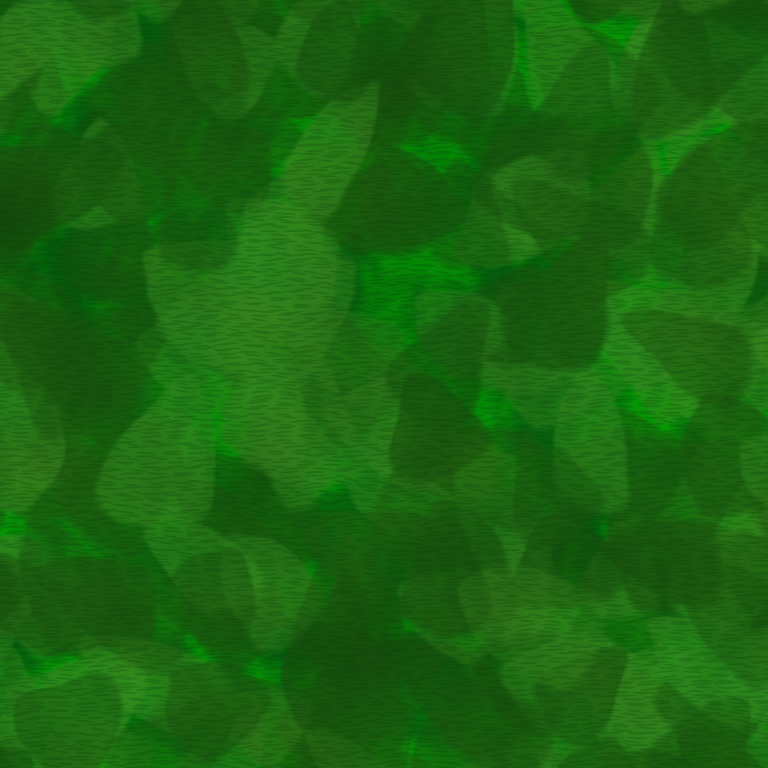
Give the GLSL for this texture, as a Shadertoy shader.

```glsl
#define BLOB_LAYERS 5
#define BLOB_GRID 6.0
#define BLOB_ALPHA 0.60
#define BLOB_EDGE 0.004
#define DASH_CELL vec2(0.034, 0.0095)
#define DASH_WIDTH 0.0013
#define DASH_ALPHA 0.24
#define BRIGHT_GREEN vec3(0.02, 0.55, 0.02)
#define DEEP_GREEN vec3(0.02, 0.37, 0.045)
#define LIGHT_LEAF vec3(0.18, 0.495, 0.105)
#define DARK_LEAF vec3(0.095, 0.33, 0.05)

vec2 hash2(vec2 p) {
    vec3 q = fract(p.xyx * vec3(0.1031, 0.1030, 0.0973));
    q += dot(q, q.yzx + 33.33);
    return fract((q.xx + q.yz) * q.zy);
}

// Soft, slowly varying value in about -1..1
float softWaves(vec2 p) {
    float sum = 0.0;
    float weight = 0.5;
    for (int i = 0; i < 4; i++) {
        sum += weight * sin(p.x + 1.7 * sin(p.y * 0.8 + float(i))) * cos(p.y * 1.1 + sin(p.x * 0.7));
        p = mat2(1.3, 1.1, -1.1, 1.3) * p + 2.3;
        weight *= 0.62;
    }
    return sum;
}

// Signed distance to a tilted egg with a slightly uneven outline
float eggDistance(vec2 p, vec2 radii, float angle, float phase) {
    float c = cos(angle), s = sin(angle);
    p = mat2(c, s, -s, c) * p;
    p.x *= 1.0 + 0.45 * p.y / radii.y;
    vec2 q = p / radii;
    float a = atan(q.y, q.x);
    float wobble = 0.06 * sin(3.0 * a + phase) + 0.04 * sin(5.0 * a - phase);
    return (length(q) - 1.0 - wobble) * radii.x;
}

// Paints one layer of translucent leaves over the colour
vec3 paintLeaves(vec3 color, vec2 uv, float layer) {
    vec2 shift = 17.0 * hash2(vec2(layer + 3.0, 8.0));
    vec2 p = uv * BLOB_GRID + shift;
    vec2 cell = floor(p);
    float edge = BLOB_EDGE * BLOB_GRID;
    for (int y = -1; y <= 1; y++)
    for (int x = -1; x <= 1; x++) {
        vec2 id = cell + vec2(x, y);
        vec2 seed = id + 37.0 * layer;
        vec2 place = hash2(seed);
        vec2 form = hash2(seed + 71.3);
        vec2 tone = hash2(seed + 143.7);
        vec2 radii = vec2(mix(0.25, 0.42, form.x), mix(0.36, 0.62, form.y));
        float angle = (tone.y - 0.6) * 2.4;
        float d = eggDistance(p - id - mix(vec2(0.15), vec2(0.85), place), radii, angle, 6.28 * place.x);
        float cover = 1.0 - smoothstep(-edge, edge, d);
        vec3 leaf = tone.x < 0.45 ? LIGHT_LEAF : DARK_LEAF;
        color = mix(color, leaf, cover * BLOB_ALPHA * mix(0.75, 1.2, place.y));
    }
    return color;
}

// Short, tapered, almost level strokes, one per cell
float dashes(vec2 uv, float layer) {
    uv.y += 0.0016 * sin(uv.x * 43.0 + uv.y * 29.0 + layer);
    vec2 p = uv / DASH_CELL + layer * vec2(0.37, 0.5);
    float row = floor(p.y);
    p.x += 9.0 * hash2(vec2(row, layer * 19.0)).x;
    vec2 h = hash2(vec2(floor(p.x), row) + layer * 53.0);
    vec2 q = (fract(p) - 0.5) * DASH_CELL;
    float halfLength = DASH_CELL.x * mix(0.3, 0.49, h.x);
    float along = q.x / halfLength;
    float bend = (h.y - 0.5) * 0.0035 + (h.x - 0.5) * 0.003 * along + (h.y - 0.5) * 0.002 * along * along;
    float width = DASH_WIDTH * sqrt(max(0.0, 1.0 - along * along));
    float soft = max(0.0006, 0.7 / iResolution.y);
    return (1.0 - smoothstep(-soft, soft, abs(q.y - bend) - width)) * step(abs(along), 1.0);
}

void mainImage(out vec4 fragColor, in vec2 fragCoord) {
    vec2 uv = fragCoord / iResolution.y;

    // Bright ground with deeper patches
    float patches = smoothstep(-0.5, 0.5, softWaves(uv * 21.0 + 4.0));
    vec3 color = mix(BRIGHT_GREEN, DEEP_GREEN, patches);

    // Overlapping leaves
    for (int i = 0; i < BLOB_LAYERS; i++) color = paintLeaves(color, uv, float(i));

    // Broad shading
    color *= 1.0 + 0.13 * softWaves(uv * 9.0 + 1.5);
    color.r *= 1.0 + 0.2 * softWaves(uv * 13.0 + 7.0);

    // Fine woven strokes
    float strokes = max(dashes(uv, 0.0), dashes(uv, 1.0));
    color = mix(color, vec3(0.03, 0.23, 0.04), strokes * DASH_ALPHA);

    fragColor = vec4(color, 1.0);
}
```
